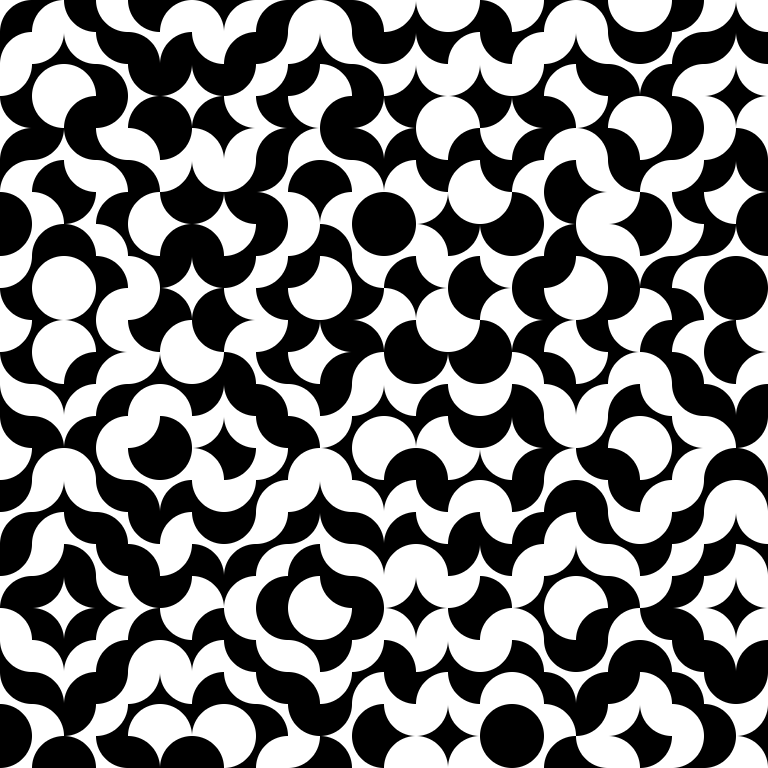
This pattern is drawn by a Shadertoy shader. Its source:

```glsl
// Draws a seamless black and white mosaic of quarter discs that join into wavy bands, blobs and stars.

const float CELLS = 24.0; // cells per side; even, so alternating edge colours wrap
const vec3 BLACK = vec3(0.0);
const vec3 WHITE = vec3(1.0);

float hash(vec2 p) {
    return fract(sin(dot(p, vec2(127.1, 311.7))) * 43758.55);
}

// Random 0 or 1
float coin(vec2 p) {
    return step(0.5, hash(p));
}

// Difference of two bits: 0 if equal, 1 if not
float differ(float a, float b) {
    return abs(a - b);
}

// Antialiased coverage of a disc; all lengths in cells
float disc(vec2 p, vec2 centre, float radius, float pixel) {
    return clamp(0.5 + (radius - distance(p, centre)) / pixel, 0.0, 1.0);
}

// Share of white in one cell, seen at the local position p
float quarterDiscTile(vec2 p, vec2 cell, float pixel) {
    // Edge colours alternate along each row and column, with a random phase,
    // so neighbouring cells always agree on their common edge
    float leftEdge = mod(cell.x + coin(vec2(cell.y, 57.0)), 2.0);
    float bottomEdge = mod(cell.y + coin(vec2(cell.x, 91.0)), 2.0);

    // The disc sits on either corner whose two edges share a colour
    float side = coin(cell + 3.0);
    vec2 corner = vec2(side, differ(side, differ(leftEdge, bottomEdge)));
    float discShade = differ(leftEdge, side);

    return mix(1.0 - discShade, discShade, disc(p, corner, 1.0, pixel));
}

void mainImage(out vec4 fragColor, in vec2 fragCoord) {
    vec2 p = fragCoord / iResolution.xy * CELLS;
    float pixel = CELLS / min(iResolution.x, iResolution.y);
    vec2 cell = mod(floor(p), CELLS);

    float white = quarterDiscTile(fract(p), cell, pixel);
    fragColor = vec4(mix(BLACK, WHITE, white), 1.0);
}
```
